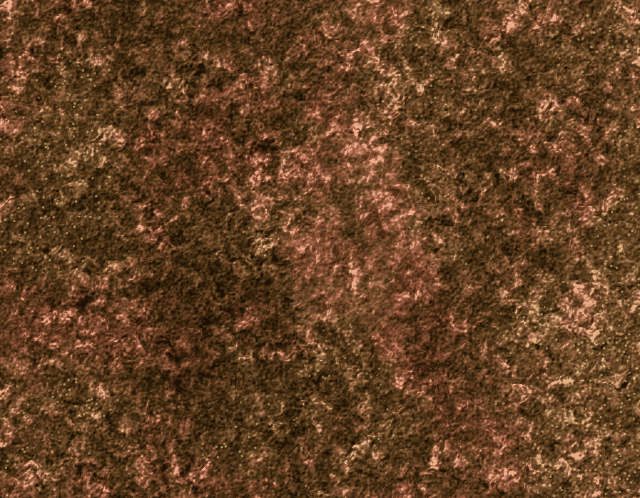
Reproduce this texture procedurally as a Shadertoy shader.

```glsl
// Rusty brown earth: pink crumbs, dark pits and glinting beads over a mottled ground.

// Sizes, as features per canvas height
const float PATCH_FREQ = 2.6;
const float CLUMP_FREQ = 17.0;
const float CRUMB_FREQ = 56.0;
const float PIT_FREQ   = 36.0;
const float BEAD_FREQ  = 115.0;
const float GRAIN_FREQ = 200.0;
const vec2  STREAK_FREQ = vec2(45.0, 110.0);

// Strength of each layer in the tone
const float PATCH_GAIN  = 0.25;
const float CLUMP_GAIN  = 0.26;
const float CRUMB_GAIN  = 0.62;
const float RELIEF_GAIN = 0.28;
const float BEAD_GAIN   = 0.42;
const float GRAIN_GAIN  = 0.42;
const float PIT_DEPTH   = 1.1;
const float BLUSH_LIFT  = 0.60;
const float GLINT_SHARE = 0.12;

const vec2 LIGHT_DIR  = vec2(-0.6, 0.8);
const vec2 TONE_SLOPE = vec2(0.4, 0.25);
const mat2 DIAGONAL   = mat2(0.87, -0.5, 0.5, 0.87);

// Colours: soil from shadow to highlight, then tints
const vec3 SOIL[8] = vec3[8](
    vec3(0.11, 0.06, 0.02), vec3(0.20, 0.12, 0.04),
    vec3(0.29, 0.18, 0.08), vec3(0.38, 0.24, 0.13),
    vec3(0.47, 0.31, 0.19), vec3(0.57, 0.38, 0.25),
    vec3(0.71, 0.51, 0.37), vec3(0.87, 0.71, 0.53));
const vec3 OLIVE_TINT  = vec3(0.97, 1.03, 0.95);
const vec3 PINK_TINT   = vec3(1.06, 0.95, 1.01);
const vec3 GLINT_COLOR = vec3(0.78, 0.65, 0.43);

float hash(vec2 p) {
    vec3 q = fract(p.xyx * 0.1031);
    q += dot(q, q.yzx + 33.33);
    return fract((q.x + q.y) * q.z);
}

// Value noise scaled to zero mean and unit deviation
float noise(vec2 p) {
    vec2 cell = floor(p), f = fract(p);
    f = f * f * (3.0 - 2.0 * f);
    float low  = mix(hash(cell), hash(cell + vec2(1, 0)), f.x);
    float high = mix(hash(cell + vec2(0, 1)), hash(cell + vec2(1, 1)), f.x);
    return (mix(low, high, f.y) - 0.5) / 0.2145;
}

// Three octaves, kept at unit deviation
float fbm(vec2 p) {
    const mat2 OCTAVE = mat2(1.6, 1.2, -1.2, 1.6);
    float sum = 0.0, power = 0.0, amp = 1.0;
    for (int i = 0; i < 3; i++) {
        sum += amp * noise(p);
        power += amp * amp;
        amp *= 0.7;
        p = OCTAVE * p + 17.3;
    }
    return sum / sqrt(power);
}

// Round beads: x = side lighting, y = glint on a few of them
vec2 beads(vec2 p) {
    vec2 cell = floor(p), nearest = vec2(2.0), owner = cell;
    for (int y = -1; y <= 1; y++)
    for (int x = -1; x <= 1; x++) {
        vec2 id = cell + vec2(x, y);
        vec2 offset = p - id - vec2(hash(id), hash(id + 71.7));
        if (dot(offset, offset) < dot(nearest, nearest)) {
            nearest = offset;
            owner = id;
        }
    }
    float shade = dot(nearest, LIGHT_DIR) * (1.0 - smoothstep(0.2, 0.75, length(nearest)));
    float spot = 1.0 - smoothstep(0.1, 0.45, length(nearest - 0.1 * LIGHT_DIR));
    return vec2(5.0 * shade, spot * step(1.0 - GLINT_SHARE, hash(owner + 137.1)));
}

vec3 soilColor(float tone) {
    float level = clamp(3.05 + 1.39 * tone + 0.08 * tone * tone, 0.0, 6.999);
    int i = int(level);
    return mix(SOIL[i], SOIL[i + 1], fract(level));
}

void mainImage(out vec4 fragColor, in vec2 fragCoord) {
    vec2 uv = fragCoord / iResolution.xy;
    vec2 p = fragCoord / iResolution.y;
    vec2 warped = p + 0.004 * vec2(noise(p * 45.0), noise(p * 45.0 + 43.0));

    // Layers from coarse to fine
    float broad = fbm(p * PATCH_FREQ + 5.0);
    float clump = fbm(warped * CLUMP_FREQ + 31.0);
    float crumb = fbm(warped * CRUMB_FREQ);
    float relief = crumb - fbm((warped + 0.004 * LIGHT_DIR) * CRUMB_FREQ);
    vec2 bead = beads(p * BEAD_FREQ);
    float grain = noise(p * GRAIN_FREQ + 9.0);
    float pit = smoothstep(1.1, 2.0, fbm(warped * PIT_FREQ + 83.0));
    float blush = smoothstep(1.0, 2.0, fbm(p * PATCH_FREQ + 57.0) + 0.25 * clump + uv.x - 0.6);

    // Crumbs get crisp rims and gather in clumps
    float crisp = 0.8 * crumb + 0.5 * (smoothstep(0.3, 0.8, crumb) - 0.3);
    crisp *= 1.0 + 0.25 * clamp(clump, -2.0, 2.0);

    float tone = PATCH_GAIN * broad + CLUMP_GAIN * clump + CRUMB_GAIN * crisp
               + RELIEF_GAIN * relief + BEAD_GAIN * bead.x + GRAIN_GAIN * grain
               + dot(uv - 0.5, TONE_SLOPE) - PIT_DEPTH * pit;

    // Paler patches with slanted streaks
    float streak = fbm(DIAGONAL * p * STREAK_FREQ);
    tone = mix(tone, 0.75 * tone + 0.35 * streak + BLUSH_LIFT, blush);

    // Pink on crumbs and pale patches, olive between them
    float rust = fbm(p * 6.0 + 113.0);
    float pinkness = smoothstep(-0.8, 1.8, 0.45 * crumb + 0.3 * clump + 0.5 * rust + blush);
    vec3 color = soilColor(tone) * mix(OLIVE_TINT, PINK_TINT, pinkness);
    float glint = bead.y * (1.0 - pinkness) * smoothstep(-0.3, 1.2, broad - 0.6 * rust);
    color = mix(color, GLINT_COLOR, 0.75 * glint);

    fragColor = vec4(color, 1.0);
}
```
